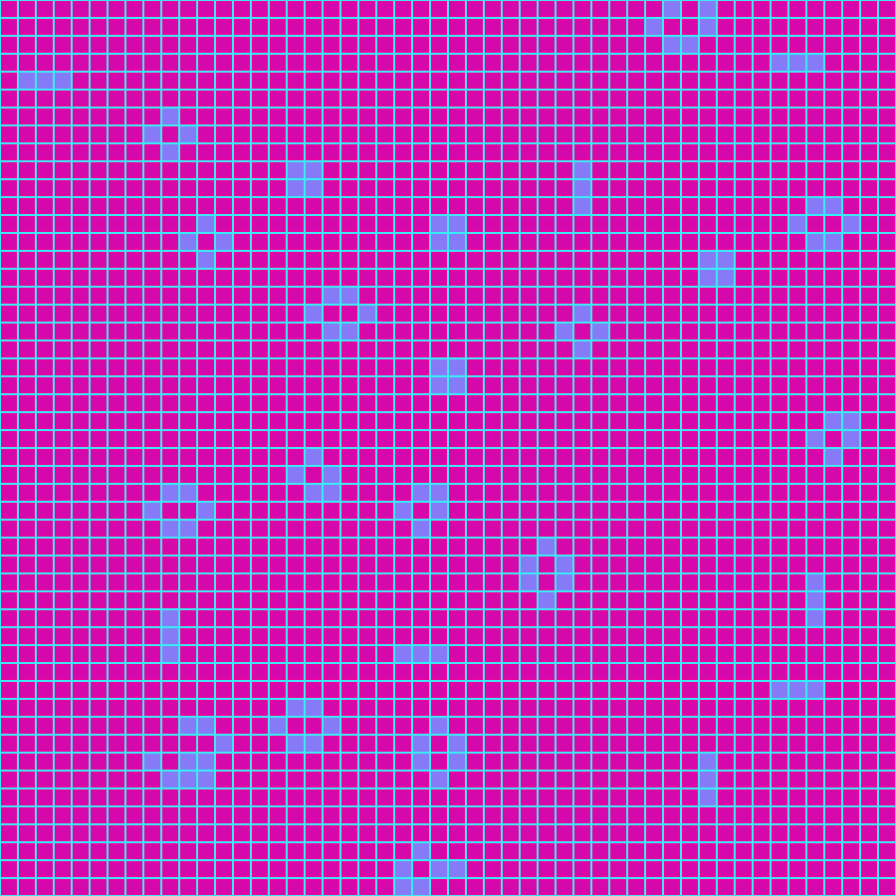
Reproduce this pattern procedurally as a WebGL 2 fragment shader.

```glsl
#version 300 es
precision highp float;
// Cellular automaton board: cyan grid on magenta, with scattered colonies of blue live cells.

uniform vec2 u_resolution;
out vec4 fragColor;

const float CELLS = 50.0;        // cells across the canvas
const float REGION = 7.0;        // cells across the plot of one colony
const float FILL = 0.52;         // share of plots that hold a colony
const float LINE_WIDTH = 0.11;   // in cells
const float RIM_WIDTH = 0.085;   // brighter border inside dead cells

const vec3 LINE_COLOR = vec3(0.22, 0.93, 0.96);
const vec3 DEAD_COLOR = vec3(0.835, 0.035, 0.67);
const vec3 RIM_COLOR = vec3(0.93, 0.0, 0.62);
const vec3 LIVE_COLOR = vec3(0.53, 0.48, 0.97);

// Integer hash of a lattice point, 0 to 1
float hash(vec2 point, uint seed) {
    uvec2 q = uvec2(ivec2(point));
    uint h = q.x * 1597u + q.y * 51749u + seed * 7919u;
    h = (h ^ (h >> 16)) * 73244475u;
    h = (h ^ (h >> 15)) * 83492791u;
    h ^= h >> 16;
    return float(h & 65535u) / 65536.0;
}

bool inBox(vec2 p, vec2 halfSize) {
    return all(lessThan(abs(p), halfSize));
}

// Cells lying exactly on a diamond outline
bool onDiamond(vec2 p, float radius) {
    return abs(abs(p.x) + abs(p.y) - radius) < 0.1;
}

// Diamond outline with one side pushed inwards
bool onLoaf(vec2 p) {
    return abs(max(abs(p.x) + abs(p.y) - 2.0, p.y - p.x - 1.0)) < 0.1;
}

// One life step applied to a round patch of random cells
bool inClump(vec2 p, vec2 region) {
    int neighbours = 0;
    bool self = false;
    for (int y = -1; y <= 1; y++) {
        for (int x = -1; x <= 1; x++) {
            vec2 q = p + vec2(x, y);
            bool seeded = length(q) < 2.7 && hash(q + region * 16.0, 9u) < 0.42;
            if (x == 0 && y == 0) self = seeded;
            else if (seeded) neighbours++;
        }
    }
    return neighbours == 3 || (self && neighbours == 2);
}

// Picks, turns and places the colony of a plot, then tests one cell
bool isAlive(vec2 cell) {
    float column = floor(cell.x / REGION);
    cell.y += 3.0 * mod(column, 2.0);
    vec2 region = vec2(column, floor(cell.y / REGION));
    if (hash(region, 1u) > FILL) return false;

    vec2 jitter = floor(3.0 * vec2(hash(region, 2u), hash(region, 3u))) - 1.0;
    vec2 p = cell - region * REGION - 3.0 - jitter;
    vec2 even = p - 0.5;
    if (hash(region, 4u) < 0.4) { p = p.yx; even = even.yx; }
    if (hash(region, 5u) < 0.5) { p.x = -p.x; even.x = -even.x; }

    float kind = hash(region, 6u);
    if (kind < 0.18) return inBox(even, vec2(1.0));                  // block
    if (kind < 0.36) return inBox(p, vec2(1.5, 0.5));                // blinker
    if (kind < 0.58) return onDiamond(vec2(even.x, p.y), 1.5);       // beehive
    if (kind < 0.65) return onDiamond(p, 1.0);                       // tub
    if (kind < 0.72) return onDiamond(p, 1.0) || p == vec2(1.0);     // boat
    if (kind < 0.82) return onLoaf(even);                            // loaf
    return inClump(p, region);
}

// Share of a pixel covered by a band around a line at the given distance
float bandCoverage(float dist, float halfWidth, float pixel) {
    float nearEdge = max(-halfWidth, dist - 0.5 * pixel);
    float farEdge = min(halfWidth, dist + 0.5 * pixel);
    return max(farEdge - nearEdge, 0.0) / pixel;
}

// Coverage by both line directions
float gridCoverage(vec2 dist, float halfWidth, float pixel) {
    float a = bandCoverage(dist.x, halfWidth, pixel);
    float b = bandCoverage(dist.y, halfWidth, pixel);
    return 1.0 - (1.0 - a) * (1.0 - b);
}

void main() {
    float size = min(u_resolution.x, u_resolution.y);
    vec2 board = gl_FragCoord.xy / size * CELLS;
    float pixel = CELLS / size;
    vec2 lineDist = 0.5 - abs(fract(board) - 0.5);

    float halfLine = 0.5 * LINE_WIDTH;
    float rim = gridCoverage(lineDist, halfLine + RIM_WIDTH, pixel);
    float line = gridCoverage(lineDist, halfLine, pixel);

    vec3 color = isAlive(floor(board)) ? LIVE_COLOR : mix(DEAD_COLOR, RIM_COLOR, rim);
    color = mix(color, LINE_COLOR, line);
    fragColor = vec4(color, 1.0);
}
```
